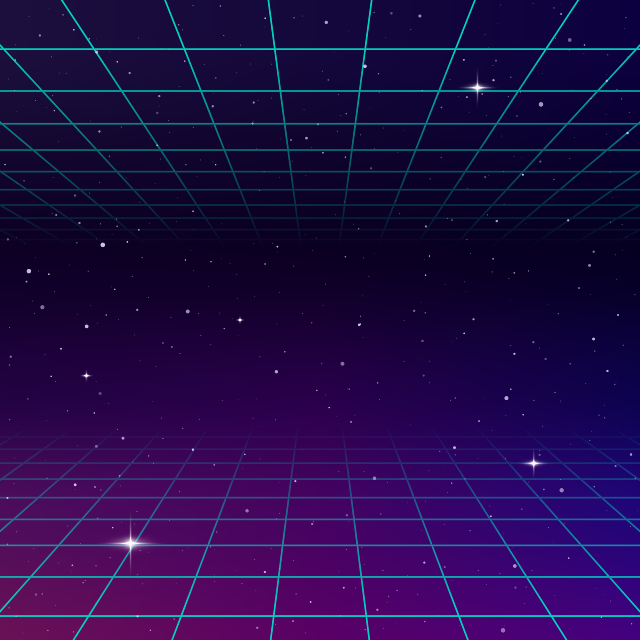
A Shadertoy shader for this background:

```glsl
// Retro night sky between two receding neon grids, one above and one below.
// A colour field of blended rows holds hashed star layers and a few sparkles;
// each grid is found by inverting perspective to its nearest floor lines.

const vec3 NEON = vec3(0.0, 0.86, 0.77);
const vec3 STAR_TINT = vec3(0.90, 0.84, 0.98);
const float LINE_HALF = 0.00125;

// Grid: horizon height, column slope, first row inverse depth, row step
const vec4 CEILING = vec4(0.388, 0.2638, 1.8685, 0.2600);
const vec4 FLOOR = vec4(0.609, 0.2530, 1.7495, 0.2094);
const vec2 CEILING_FADE = vec2(0.225, 0.54);
const vec2 FLOOR_FADE = vec2(0.275, 0.56);

// Sparkles: centre and reach of the rays
const int SPARKLES = 5;
const vec3 SPARKLE[SPARKLES] = vec3[](
    vec3(0.746, 0.863, 0.036), vec3(0.204, 0.151, 0.060),
    vec3(0.834, 0.276, 0.028), vec3(0.135, 0.413, 0.012),
    vec3(0.375, 0.500, 0.008));

float hash(vec2 p) {
    vec3 q = fract(vec3(p.xyx) * 0.1031);
    q += dot(q, q.yzx + 33.33);
    return fract((q.x + q.y) * q.z);
}

// Blend left, middle and right colours across the canvas
vec3 row(vec3 left, vec3 middle, vec3 right, float x) {
    return x < 0.5 ? mix(left, middle, x * 2.0) : mix(middle, right, x * 2.0 - 1.0);
}

vec3 skyColor(vec2 uv) {
    float x = uv.x;
    vec3 ground = row(vec3(0.43, 0.07, 0.33), vec3(0.36, 0.00, 0.40), vec3(0.28, 0.00, 0.50), x);
    vec3 haze   = row(vec3(0.30, 0.05, 0.36), vec3(0.27, 0.01, 0.38), vec3(0.12, 0.02, 0.47), x);
    vec3 dusk   = row(vec3(0.14, 0.01, 0.27), vec3(0.17, 0.00, 0.30), vec3(0.05, 0.01, 0.32), x);
    vec3 night  = row(vec3(0.05, 0.00, 0.14), vec3(0.04, 0.00, 0.13), vec3(0.02, 0.00, 0.13), x);
    vec3 zenith = row(vec3(0.11, 0.06, 0.24), vec3(0.08, 0.03, 0.23), vec3(0.05, 0.00, 0.25), x);
    vec3 col = mix(ground, haze, smoothstep(-0.06, 0.23, uv.y));
    col = mix(col, dusk, smoothstep(0.20, 0.39, uv.y));
    col = mix(col, night, smoothstep(0.33, 0.63, uv.y));
    return mix(col, zenith, smoothstep(0.60, 0.95, uv.y));
}

float stroke(float dist, float px) {
    return 1.0 - smoothstep(LINE_HALF - 0.5 * px, LINE_HALF + 0.6 * px, dist);
}

// Coverage of a perspective grid; d is the distance from its horizon
float grid(float x, float d, vec4 shape, vec2 fade, float px) {
    d = max(d, 0.05);
    float rowIndex = round((1.0 / d - shape.z) / shape.w);
    float rowDist = abs(d - 1.0 / (shape.z + shape.w * rowIndex));
    float slope = (floor(x / (shape.y * d)) + 0.5) * shape.y;
    float columnDist = abs(x - slope * d) / sqrt(1.0 + slope * slope);
    float lines = max(stroke(rowDist, px), stroke(columnDist, px));
    return lines * clamp((d - fade.x) / (fade.y - fade.x), 0.0, 1.0);
}

// One jittered dot in a share of the cells
float starLayer(vec2 uv, float cells, float share, vec2 radii, float px) {
    vec2 id = floor(uv * cells);
    vec2 seed = id + cells * 3.7;
    vec2 jitter = 0.1 + 0.8 * vec2(hash(seed + 11.3), hash(seed + 47.9));
    float radius = mix(radii.x, radii.y, pow(hash(seed + 83.1), 3.0));
    float dist = length(uv - (id + jitter) / cells);
    float dotMask = 1.0 - smoothstep(radius - 0.5 * px, radius + 0.5 * px, dist);
    float glow = mix(0.3, 0.9, hash(seed + 5.7));
    return dotMask * glow * step(hash(seed), share);
}

// Thin tapering cross with a flattened halo
float sparkle(vec2 p, float reach, float px) {
    vec2 a = abs(p);
    vec2 taper = max(1.0 - a / reach, 0.0);
    float thin = 0.0007 + 0.35 * px;
    float rays = exp(-a.y * a.y / (thin * thin)) * taper.x * taper.x
               + exp(-a.x * a.x / (thin * thin)) * taper.y * taper.y;
    vec2 h = p / (reach * vec2(0.40, 0.13));
    vec2 core = p / (reach * 0.12 + 0.001);
    return 0.85 * rays + 0.45 * exp(-dot(h, h)) + 0.5 * exp(-dot(core, core));
}

void mainImage(out vec4 fragColor, in vec2 fragCoord) {
    vec2 uv = fragCoord / iResolution.xy;
    float px = 1.0 / min(iResolution.x, iResolution.y);
    vec3 col = skyColor(uv);

    // Neon grids
    float x = uv.x - 0.5;
    float above = grid(x, uv.y - CEILING.x, CEILING, CEILING_FADE, px);
    float below = grid(x, FLOOR.x - uv.y, FLOOR, FLOOR_FADE, px);
    col = mix(col, NEON, 0.95 * max(above, below));

    // Scattered stars, coarse to fine
    float stars = starLayer(uv, 11.0, 0.45, vec2(0.0017, 0.0036), px);
    stars = max(stars, starLayer(uv, 19.0, 0.40, vec2(0.0011, 0.0018), px));
    stars = max(stars, 0.6 * starLayer(uv, 31.0, 0.42, vec2(0.0006, 0.0011), px));
    col = mix(col, STAR_TINT, stars);

    // Large sparkles
    for (int i = 0; i < SPARKLES; i++) {
        float light = sparkle(uv - SPARKLE[i].xy, SPARKLE[i].z, px);
        col = mix(col, vec3(1.0, 0.97, 1.0), min(light, 1.0));
    }
    fragColor = vec4(col, 1.0);
}
```
